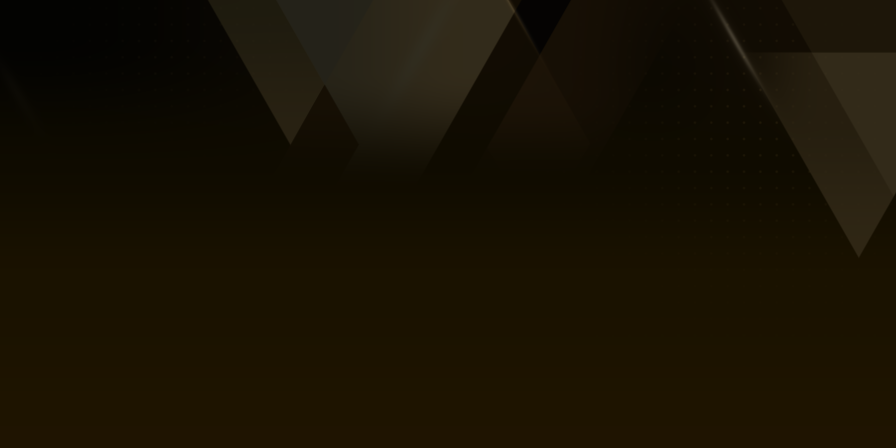
Reproduce this background procedurally as a Shadertoy shader.

```glsl
// Dark amber backdrop: translucent slanted panes hang from the top edge over
// a vertical gradient, with faint dot grids and thin glints of light.
// Panes are intersections of half-planes in two mirrored slanted coordinates.

const float TILT = 0.57; // horizontal run of every slanted edge per unit of drop

// Antialiased coverage of the interval lo..hi along one coordinate.
float span(float v, float lo, float hi) {
    float w = 1.2 / iResolution.y;
    return smoothstep(lo - w, lo + w, v) * (1.0 - smoothstep(hi - w, hi + w, v));
}

// Soft round bump, 1 at the centre.
float glow(vec2 p, vec2 centre, vec2 radius) {
    vec2 q = (p - centre) / radius;
    return exp(-dot(q, q));
}

// Thin light along a slanted edge, brightest at one depth.
float glint(float edge, float depth, float centre, float reach, float width) {
    float across = edge / width, along = (depth - centre) / reach;
    return exp(-across * across - along * along);
}

float dotGrid(vec2 p) {
    const float pitch = 0.0365;
    float r = length(mod(p, pitch) - 0.5 * pitch);
    float w = 1.0 / iResolution.y;
    return 1.0 - smoothstep(0.0025 - w, 0.0025 + w, r);
}

vec3 backdrop(vec2 p) {
    vec3 upper = mix(vec3(0.012, 0.011, 0.004), vec3(0.072, 0.049, 0.012),
                     smoothstep(0.1, 1.1, p.x));
    upper = mix(upper, vec3(0.045, 0.032, 0.006), glow(p, vec2(1.45, 0.2), vec2(0.2, 0.25)));
    vec3 col = mix(upper, vec3(0.058, 0.043, 0.0), smoothstep(0.08, 0.39, p.y));
    col = mix(col, vec3(0.102, 0.070, 0.0), smoothstep(0.34, 0.64, p.y));
    return mix(col, vec3(0.120, 0.080, 0.002), smoothstep(0.64, 0.98, p.y));
}

void mainImage(out vec4 fragColor, in vec2 fragCoord) {
    // Height units, y measured downward from the top edge
    vec2 p = vec2(fragCoord.x, iResolution.y - fragCoord.y) / iResolution.y;
    float d = p.x - TILT * p.y; // constant on edges leaning right as they drop
    float u = p.x + TILT * p.y; // constant on edges leaning left as they drop
    float fade = 1.0 - smoothstep(0.20, 0.42, p.y);

    vec3 col = backdrop(p);

    // Left wedge and the dark strip beside it
    vec3 olive = mix(vec3(0.122, 0.108, 0.058), vec3(0.162, 0.134, 0.074),
                     smoothstep(0.0, 0.3, p.y));
    col = mix(col, olive, 0.95 * span(d, 0.464, 3.0) * span(u, -1.0, 0.833));
    col = mix(col, vec3(0.088, 0.060, 0.016),
              fade * span(u, 0.833, 0.985) * span(d, -1.0, 0.617));

    // Broad central pane: a falling edge above, a rising edge below
    vec3 pane = mix(vec3(0.152, 0.138, 0.092), vec3(0.198, 0.168, 0.104),
                    smoothstep(0.70, 1.05, p.x));
    float paneFade = 1.0 - smoothstep(0.16, 0.43, p.y);
    float paneLeft = max(span(d, 0.617, 3.0), span(u, 0.985, 3.0));
    col = mix(col, pane, paneFade * paneLeft * span(d, -1.0, 1.135) * span(u, -1.0, 1.164));
    // Cooler tint where the pane overlaps the left wedge
    col = mix(col, vec3(0.138, 0.132, 0.098),
              0.7 * span(d, 0.617, 3.0) * span(u, -1.0, 0.833));

    // Black notch, then reddish bands to its right
    col = mix(col, vec3(0.018, 0.013, 0.008), span(d, 1.135, 3.0) * span(u, 1.164, 1.275));
    col = mix(col, vec3(0.092, 0.060, 0.020), 0.85 * fade
              * span(u, 1.275, 1.536) * (1.0 - smoothstep(1.25, 1.56, p.x)));
    col += vec3(0.020, 0.015, 0.008) * fade * span(u, 1.275, 1.5) * span(d, 0.9, 1.135);

    // Dot grids, lying behind the right wedge
    float dots = glow(p, vec2(1.70, 0.25), vec2(0.24, 0.27))
               + 0.45 * glow(p, vec2(0.38, 0.12), vec2(0.18, 0.12));
    vec3 dotLight = vec3(0.065, 0.052, 0.026) * dots * dotGrid(p);
    col += dotLight;

    // Right wedge: dim above its ledge, lit below, split by a slanted seam
    float wedge = span(d, 1.589, 3.0) * span(u, -1.0, 2.245);
    float ledge = span(p.y, 0.117, 2.0);
    float seam = span(d, 1.745, 3.0);
    col = mix(col, vec3(0.118, 0.092, 0.038), 0.9 * seam * (1.0 - ledge));
    vec3 amber = mix(vec3(0.152, 0.122, 0.062), vec3(0.202, 0.170, 0.102), seam);
    amber += vec3(0.036, 0.032, 0.022) * smoothstep(0.25, 0.55, p.y) * (1.0 - seam);
    float lit = mix(smoothstep(1.60, 1.84, p.x), 1.0, smoothstep(0.12, 0.34, p.y));
    col = mix(col, amber + 0.25 * dotLight, 0.95 * wedge * ledge * lit);

    // Glints along the edges
    col += vec3(0.17, 0.165, 0.15) * glint(d - 1.589, p.y, 0.09, 0.085, 0.006);
    col += vec3(0.030, 0.027, 0.022) * glint(d - 1.589, p.y, 0.10, 0.12, 0.018);
    col += vec3(0.09, 0.075, 0.05) * glint(d - 1.135, p.y, 0.02, 0.08, 0.005);
    col += vec3(0.004, 0.014, 0.020) * glint(u - 1.003, p.y, 0.10, 0.13, 0.022);
    col += vec3(0.018, 0.016, 0.013) * glint(d + 0.08, p.y, 0.20, 0.07, 0.015);

    fragColor = vec4(col, 1.0);
}
```
